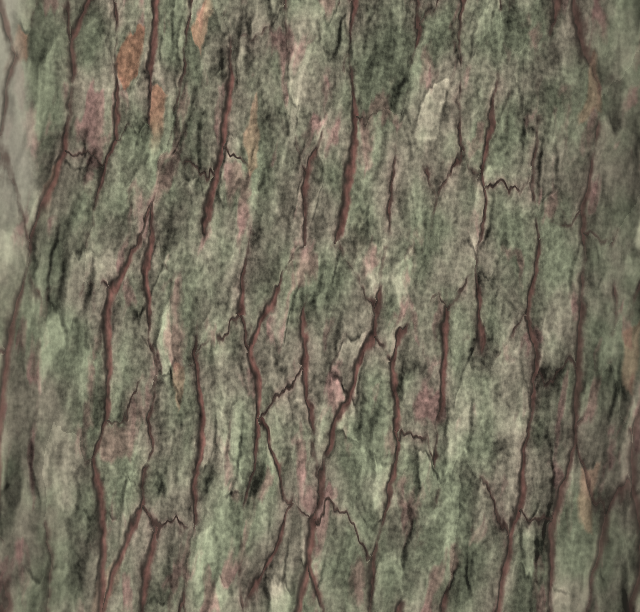
Write a Shadertoy shader that draws this texture.

```glsl
#define PLATE_SCALE vec2(13.5, 3.6)
#define FLAKE_SCALE vec2(29.0, 9.5)
#define SLANT 0.10
#define CRACK_WIDTH 0.0056
#define BASE_TONE 0.475
#define MOTTLE 0.20
#define FIBRE 0.19
#define GRAIN 0.21
#define CRACK_RED vec3(0.44, 0.31, 0.28)
#define CRACK_DARK vec3(0.19, 0.17, 0.15)
#define RUST vec3(0.56, 0.39, 0.31)
#define PALE vec3(0.68, 0.66, 0.59)

vec2 hash2(vec2 p) {
    vec3 q = fract(p.xyx * vec3(0.1031, 0.1030, 0.0973));
    q += dot(q, q.yzx + 33.33);
    return fract((q.xx + q.yz) * q.zy);
}

float cornerSlope(vec2 cell, vec2 f, vec2 corner) {
    return dot(hash2(cell + corner) * 2.0 - 1.0, f - corner);
}

float gradNoise(vec2 p) {
    vec2 cell = floor(p), f = fract(p);
    vec2 u = f * f * f * (f * (f * 6.0 - 15.0) + 10.0);
    float low = mix(cornerSlope(cell, f, vec2(0, 0)), cornerSlope(cell, f, vec2(1, 0)), u.x);
    float high = mix(cornerSlope(cell, f, vec2(0, 1)), cornerSlope(cell, f, vec2(1, 1)), u.x);
    return mix(low, high, u.y);
}

float fbm(vec2 p) {
    float sum = 0.0, amp = 1.0;
    for (int i = 0; i < 4; i++) {
        sum += amp * gradNoise(p);
        p = p * 2.03 + 17.3;
        amp *= 0.5;
    }
    return sum;
}

struct Cell { vec2 id; vec2 normal; float edge; };

// Stretched Voronoi cell; edge distance and normal are in canvas units
Cell voronoi(vec2 p, vec2 scale) {
    p *= scale;
    vec2 base = floor(p), f = p - base, nearest, offset;
    float best = 1e3;
    for (int j = -1; j <= 1; j++)
    for (int i = -1; i <= 1; i++) {
        vec2 g = vec2(i, j), r = g + hash2(base + g) - f;
        if (dot(r, r) < best) { best = dot(r, r); nearest = r; offset = g; }
    }
    Cell c = Cell(base + offset, vec2(1, 0), 1e3);
    for (int j = -2; j <= 2; j++)
    for (int i = -2; i <= 2; i++) {
        vec2 g = offset + vec2(i, j), r = g + hash2(base + g) - f;
        vec2 across = (r - nearest) * scale;
        if (i == 0 && j == 0) continue;
        float d = 0.5 * dot(r + nearest, r - nearest) / length(across);
        if (d < c.edge) { c.edge = d; c.normal = normalize(across); }
    }
    return c;
}

void mainImage(out vec4 fragColor, in vec2 fragCoord) {
    vec2 uv = fragCoord / iResolution.xy;
    vec2 p = fragCoord / iResolution.y;
    float blur = smoothstep(0.28, 0.52, abs(uv.x - 0.5)) + 0.35 * smoothstep(0.3, 0.0, uv.y);
    blur = min(blur, 1.0);
    float detail = 1.0 - 0.6 * blur;
    float soft = 1.0 / iResolution.y + 0.0014 + 0.004 * blur;

    // Leaning, ragged bark coordinates
    vec2 q = p - vec2(SLANT * p.y, 0.0);
    q.x += 0.04 * gradNoise(p * 3.0) + 0.011 * fbm(p * vec2(16.0, 11.0));
    q.x += 0.004 * detail * fbm(p * vec2(60.0, 42.0));
    q.y += 0.05 * fbm(p * vec2(24.0, 8.0));
    Cell plate = voronoi(q + 4.0, PLATE_SCALE);
    Cell flake = voronoi(q + 9.0, FLAKE_SCALE);
    vec2 plateRnd = hash2(plate.id + 31.0);
    vec2 flakeRnd = hash2(flake.id + 57.0);
    float inFlake = smoothstep(0.0, 0.003 + soft, flake.edge);

    // Surface tone
    float tone = BASE_TONE + 0.10 * (plateRnd.x - 0.5);
    tone += inFlake * (0.11 * (flakeRnd.x - 0.5) + 0.13 * smoothstep(0.88, 0.94, flakeRnd.y));
    tone += MOTTLE * fbm(q * vec2(19.0, 11.0) + 5.0);
    tone += FIBRE * detail * fbm(q * vec2(64.0, 17.0) + 11.0);
    tone += GRAIN * detail * fbm(p * vec2(120.0, 100.0));

    // Raised rims, broken creases and short fissures
    float relief = dot(flake.normal, vec2(-0.75, 0.6));
    tone += 0.07 * inFlake * relief * exp(-flake.edge / 0.006);
    float creased = smoothstep(0.0, 0.3, gradNoise(q * vec2(16.0, 9.0) + 3.0));
    tone -= 0.16 * creased * (1.0 - smoothstep(0.0, 0.003 + soft, flake.edge));
    float fissure = 1.0 - smoothstep(0.0, 0.10 + 0.06 * blur, abs(gradNoise(q * vec2(25.0, 5.0) + 41.0)));
    fissure *= smoothstep(0.02, 0.35, gradNoise(q * vec2(13.0, 7.0) + 29.0) + 0.12 * blur);
    tone -= 0.20 * fissure;
    tone -= 0.05 * smoothstep(0.75, 1.0, uv.x);

    // Cracks open on steep edges and fade out along their length
    float steep = smoothstep(0.8, 0.985, abs(plate.normal.x));
    float opening = gradNoise(q * vec2(9.0, 4.0) + 13.0) + 0.25 * fbm(p * vec2(30.0, 22.0));
    float open = steep * smoothstep(-0.1, 0.25, opening);
    float present = smoothstep(-0.22, 0.0, opening - 0.12 * (1.0 - steep));
    tone -= 0.07 * present * exp(-plate.edge / 0.008);

    // Moss, ruddy bark and rusty flakes
    float moss = smoothstep(-0.35, 0.35, fbm(p * vec2(9.0, 6.0) + 21.0));
    vec3 bark = max(tone, 0.14) * mix(vec3(1.02, 0.97, 0.84), vec3(0.94, 0.975, 0.80), moss);
    float ruddy = smoothstep(0.12, 0.45, fbm(q * vec2(22.0, 8.0) + 63.0));
    ruddy = max(ruddy, 0.8 * present * exp(-plate.edge / 0.006));
    bark *= mix(vec3(1.0), vec3(1.06, 0.90, 0.96), ruddy);
    float upperLeft = smoothstep(0.45, 0.2, uv.x) * smoothstep(0.6, 0.9, uv.y);
    float rusty = smoothstep(0.96, 0.98, hash2(flake.id + 83.0).x + 0.06 * upperLeft);
    bark = mix(bark, RUST * (tone / BASE_TONE), rusty * inFlake * (0.35 + 0.35 * upperLeft));
    float strip = smoothstep(0.055, 0.02, uv.x + 0.04 * gradNoise(p * 9.0));
    bark = mix(bark, PALE * (0.75 + 0.5 * tone), 0.75 * strip * smoothstep(0.5, 0.75, uv.y));

    // Red crack floor, shaded along its left wall
    float width = CRACK_WIDTH * (0.16 + open);
    float crack = present * (1.0 - smoothstep(width * 0.5, width + soft, plate.edge));
    float side = plate.edge * sign(plate.normal.x) / width;
    float dark = max(smoothstep(-0.5, 0.8, side), 0.75 * (1.0 - open));
    dark = max(dark, 0.6 * smoothstep(0.72, 0.95, uv.x));
    vec3 crackColor = mix(CRACK_RED, CRACK_DARK, dark);
    crackColor *= 1.0 + 0.6 * detail * fbm(p * vec2(80.0, 45.0));
    vec3 color = mix(bark, crackColor, crack * (0.92 - 0.35 * blur));

    fragColor = vec4(clamp(color, 0.0, 1.0), 1.0);
}
```
